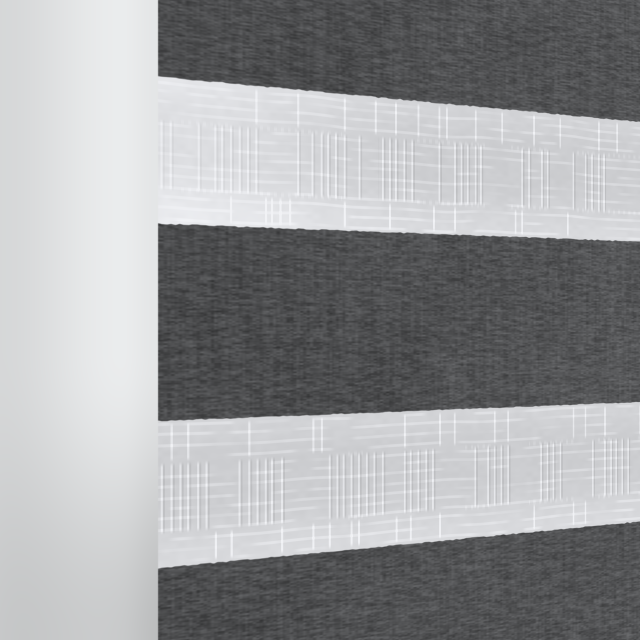
Reproduce this texture procedurally as a three.js fragment shader.

```glsl
// Day-and-night roller blind: dark and sheer woven bands in perspective beside a pale wall.
varying vec2 vUv;

float hash(vec2 p) {
  return fract(sin(dot(p, vec2(127.1, 311.7))) * 43758.5453);
}

float noise(vec2 p) {
  vec2 i = floor(p), f = fract(p);
  f = f * f * (3.0 - 2.0 * f);
  return mix(mix(hash(i), hash(i + vec2(1.0, 0.0)), f.x),
             mix(hash(i + vec2(0.0, 1.0)), hash(i + 1.0), f.x), f.y);
}

// Soft bright line at a random place in each unit cell
float thread(float x, float seed, float width) {
  float offset = 0.35 + 0.3 * hash(vec2(floor(x), seed));
  return 1.0 - smoothstep(width * 0.3, width, abs(fract(x) - offset));
}

// Smooth window between two heights
float window(float low, float high, float h) {
  return smoothstep(low - 0.02, low + 0.02, h) * (1.0 - smoothstep(high - 0.02, high + 0.02, h));
}

vec3 wallColor(vec2 p) {
  float light = mix(0.845, 0.925, smoothstep(0.0, 0.19, p.x));
  light -= (0.06 + 0.4 * p.x) * (1.0 - smoothstep(0.0, 0.45, p.y));
  light -= 0.025 * smoothstep(0.19, 0.247, p.x);
  return light * vec3(0.993, 1.0, 1.004);
}

vec3 darkWeave(vec2 p) {
  float streak = noise(p * vec2(42.0, 290.0)) - 0.5;
  float fine = noise(p * vec2(130.0, 370.0) + 17.0) - 0.5;
  float warp = noise(p * vec2(190.0, 14.0) + 41.0) - 0.5;
  float cloud = noise(p * vec2(7.0, 9.0) + 5.0) - 0.5;
  float tone = 0.292 + 0.035 * p.x + 0.085 * streak + 0.085 * fine + 0.03 * warp + 0.025 * cloud;
  return tone * vec3(0.99, 1.0, 1.02);
}

vec3 sheerWeave(vec2 p, float h, float band) {
  // Uneven horizontal threads, broken along their length
  float row = h * 14.0 + 0.35 * (noise(vec2(p.x * 9.0, band)) - 0.5);
  float weft = thread(row, band, 0.22) * smoothstep(0.2, 0.7, noise(vec2(p.x * 22.0, floor(row) * 7.3 + band)));

  // Vertical slubs: clustered in the middle row, sparse above and below
  float x = p.x * 54.0;
  float cell = floor(x);
  float cluster = step(fract(cell / 10.0 + 0.3 * band), 0.42);
  float middle = window(0.24, 0.7, h) * step(hash(vec2(cell, band + 3.0)), mix(0.25, 0.9, cluster));
  float upper = window(0.73, 0.97, h) * step(hash(vec2(cell, band + 11.0)), 0.26);
  float lower = window(0.03, 0.21, h) * step(hash(vec2(cell, band + 23.0)), 0.26);
  float slub = thread(x, band + 1.0, 0.2) * (middle + upper + lower);
  float shade = thread(x - 0.22, band + 1.0, 0.2) * middle;

  // Dotted knots along the borders of the middle row
  float knots = (window(0.225, 0.25, h) + window(0.69, 0.715, h)) * step(0.5, noise(vec2(p.x * 16.0, band)))
    * smoothstep(0.0, 0.6, sin(p.x * 400.0));

  // Backlight is strongest at the left and at the lower hem
  float glow = 0.07 * band * (1.0 - smoothstep(0.0, 0.65, p.x)) + 0.05 * (1.0 - smoothstep(0.0, 0.45, h));
  float contrast = mix(0.5, 1.0, smoothstep(0.0, 0.55, p.x + 0.45 * (1.0 - band)));
  float tone = 0.805 + glow + 0.025 * smoothstep(0.7, 1.0, h);
  tone += 0.02 * (noise(p * vec2(60.0, 110.0)) - 0.5);
  tone += contrast * (0.05 * weft + 0.09 * slub - 0.055 * shade + 0.04 * knots);
  return min(tone, 0.95) * vec3(0.993, 0.998, 1.012);
}

void main() {
  // Blind coordinates: the bands converge towards mid height
  float across = (vUv.x - 0.247) / 0.753;
  float scale = 1.0 - 0.1875 * across;
  vec2 p = vec2(across / scale, (vUv.y - 0.501) / scale + 0.501);

  // Two sheer bands, alternating with three dark ones
  float repeat = (p.y - 0.227) / 0.5385 + 0.5;
  float fromCenter = (fract(repeat) - 0.5) * 0.5385;
  float h = fromCenter / 0.23 + 0.5;
  float fray = 0.002 * (noise(p * vec2(110.0, 8.0)) - 0.5);
  float sheer = 1.0 - smoothstep(0.1135, 0.1165, abs(fromCenter) + fray);

  vec3 blind = mix(darkWeave(p), sheerWeave(p, h, floor(repeat)), sheer);
  vec3 color = mix(wallColor(vUv), blind, smoothstep(0.2455, 0.2485, vUv.x));
  gl_FragColor = vec4(color, 1.0);
}
```
